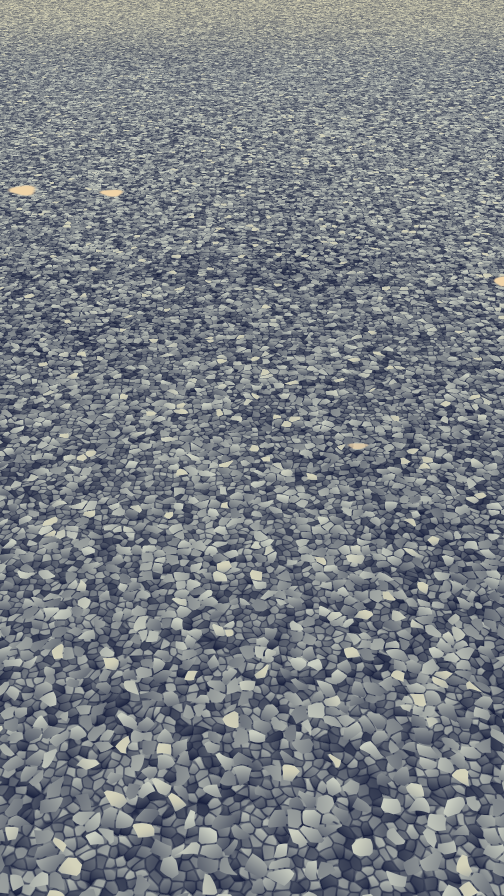
Reproduce this texture procedurally as a WebGL 2 fragment shader.

```glsl
#version 300 es
precision highp float;
// Draws a gravel yard receding in perspective towards a pale, warm far edge.

uniform vec2 u_resolution;
out vec4 fragColor;

const float HORIZON = 2.15;      // height in canvas widths
const float STONE_SIZE = 0.0162; // cell width on the ground plane
const vec3 SHADOW = vec3(0.10, 0.13, 0.245);
const vec3 STONE_LIGHT = vec3(0.73, 0.75, 0.715);
const vec3 CREAM = vec3(0.87, 0.84, 0.70);
const vec3 FAR_WARM = vec3(0.76, 0.75, 0.66);
const vec3 PALE_SLAB = vec3(0.94, 0.83, 0.66);

vec2 hash2(vec2 p) {
    vec3 q = fract(p.xyx * vec3(0.1031, 0.1030, 0.0973));
    q += dot(q, q.yzx + 33.33);
    return fract((q.xx + q.yz) * q.zy);
}

// Cellular stones: x = distance to the gap, y = facet light, z = random id.
vec3 stones(vec2 p) {
    vec2 cell = floor(p);
    float nearest = 9.0, second = 9.0, facet = 0.0, id = 0.0;
    for (int j = -1; j <= 1; j++) {
        for (int i = -1; i <= 1; i++) {
            vec2 c = cell + vec2(i, j);
            vec2 rnd = hash2(c);
            vec2 d = p - c - 0.1 - 0.8 * rnd;
            float a = 6.2832 * hash2(c + 71.3).x;
            vec2 axis = vec2(cos(a), sin(a));
            // Each stone has its own turned, stretched metric.
            float r = length(vec2(dot(d, axis), 1.35 * dot(d, vec2(-axis.y, axis.x))));
            if (r < nearest) {
                second = nearest;
                nearest = r;
                facet = 0.6 * dot(d, axis) + 0.5 * d.y;
                id = hash2(c + 19.7).y;
            } else {
                second = min(second, r);
            }
        }
    }
    return vec3(second - nearest, facet, id);
}

// Soft elliptical patch, 1 at its centre.
float patchAt(vec2 p, vec2 centre, vec2 radius) {
    vec2 d = (p - centre) / radius;
    return exp(-dot(d, d));
}

// Crisp, slightly uneven flat slab.
float slab(vec2 p, vec2 centre, vec2 radius) {
    vec2 d = (p - centre) / radius;
    float a = atan(d.y, d.x);
    return 1.0 - smoothstep(0.75, 1.15, length(d) + 0.12 * sin(3.0 * a + centre.x * 40.0));
}

// Broad light and dark areas of the ground.
float groundTone(vec2 p) {
    float tone = 0.565 + 0.11 * smoothstep(1.20, 1.60, p.y) + 0.17 * smoothstep(1.64, 1.78, p.y);
    tone += 0.012 * sin(p.x * 9.0 + 3.0 * sin(p.y * 6.0)) * sin(p.y * 17.0 + 2.0 * p.x);
    tone += 0.010 * sin(p.y * 43.0 + 3.0 * sin(p.x * 5.0));
    tone -= 0.08 * patchAt(p, vec2(0.62, 1.25), vec2(0.16, 0.05));
    tone -= 0.06 * patchAt(p, vec2(0.08, 1.12), vec2(0.30, 0.05));
    tone -= 0.05 * patchAt(p, vec2(0.72, 0.90), vec2(0.24, 0.09));
    tone -= 0.05 * patchAt(p, vec2(0.92, 0.58), vec2(0.20, 0.12));
    tone -= 0.04 * patchAt(p, vec2(0.25, 1.68), vec2(0.16, 0.015));
    tone += 0.05 * patchAt(p, vec2(0.40, 0.78), vec2(0.25, 0.18));
    tone += 0.03 * patchAt(p, vec2(0.88, 1.38), vec2(0.18, 0.12));
    return tone;
}

vec3 gravel(vec2 p) {
    // Perspective projection onto the ground.
    float depth = 1.0 / (HORIZON - p.y);
    vec2 ground = vec2(p.x - 0.5, HORIZON) * depth / STONE_SIZE;
    ground += 0.08 * sin(ground.yx * 2.3);

    // Small dark chips below, larger pale stones above.
    vec3 chip = stones(ground * 1.5 + 37.0);
    vec3 rock = stones(ground + 11.0);
    float relief = (0.10 + 0.64 * chip.z) * mix(0.3, 1.0, smoothstep(0.03, 0.30, chip.x));
    relief += 0.22 * chip.y;
    float pick = fract(rock.z * 17.31);
    float cover = smoothstep(0.07, 0.17, rock.x) * step(0.54, pick);
    float rockTone = 0.44 + 0.46 * rock.z + 0.28 * rock.y;
    relief = mix(relief, rockTone, cover);

    // Tone, then colour from shadow blue to pale stone.
    float contrast = mix(1.12, 0.8, smoothstep(1.45, 1.78, p.y));
    float tone = clamp(groundTone(p) + contrast * (relief - 0.46), 0.0, 1.10);
    float far = smoothstep(1.62, 1.78, p.y);
    vec3 col = mix(SHADOW, mix(STONE_LIGHT, FAR_WARM, far), tone);
    float creamy = cover * smoothstep(0.88, 0.97, rock.z) * smoothstep(0.7, 1.05, tone);
    return mix(col, CREAM, 0.5 * creamy);
}

void main() {
    // Four samples per pixel keep the distant stones smooth.
    vec3 col = vec3(0.0);
    for (int k = 0; k < 4; k++) {
        vec2 offset = vec2(k & 1, k >> 1) * 0.5 - 0.25;
        vec2 p = (gl_FragCoord.xy + offset) / u_resolution.x;
        vec3 ground = gravel(p);
        float slabs = slab(p, vec2(0.046, 1.400), vec2(0.027, 0.010));
        slabs = max(slabs, slab(p, vec2(0.222, 1.395), vec2(0.023, 0.007)));
        slabs = max(slabs, slab(p, vec2(0.995, 1.220), vec2(0.014, 0.010)));
        slabs = max(slabs, 0.7 * slab(p, vec2(0.710, 0.893), vec2(0.020, 0.006)));
        col += mix(ground, PALE_SLAB, slabs);
    }
    fragColor = vec4(col * 0.25, 1.0);
}
```
